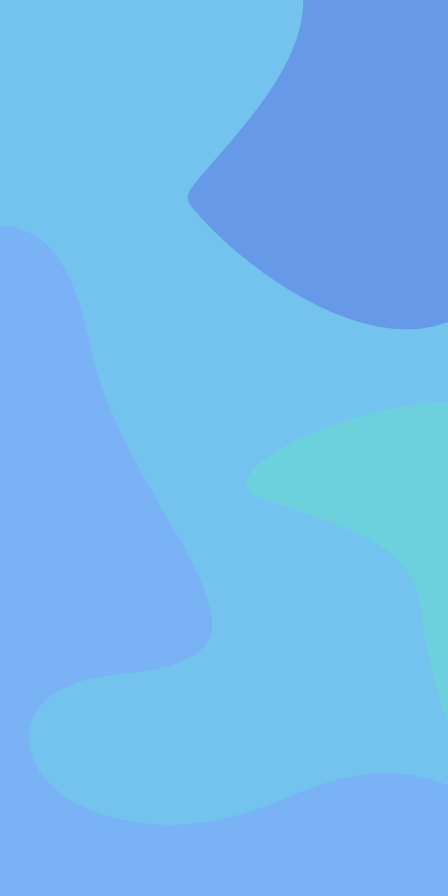
A WebGL 1 fragment shader for this background:

```glsl
precision highp float;

uniform vec2 u_resolution;

// Lengths are hundredths of the canvas width; the canvas spans 100 by 200.
const vec2 CANVAS = vec2(100.0, 200.0);
const float MARGIN = 5.0;
const int CURVE_STEPS = 20;

const vec3 SKY = vec3(0.453, 0.761, 0.935);
const vec3 PERIWINKLE = vec3(0.478, 0.698, 0.965);
const vec3 ROYAL = vec3(0.400, 0.600, 0.906);
const vec3 TEAL = vec3(0.427, 0.820, 0.867);

// State of the outline being traced
vec2 point;
vec2 pen;
float nearestSq;
float side;

void moveTo(vec2 start) {
  pen = start;
  nearestSq = 1e6;
  side = 1.0;
}

// Adds an edge: tracks the nearest distance and flips the side at crossings
void lineTo(vec2 end) {
  vec2 edge = end - pen;
  vec2 rel = point - pen;
  float along = clamp(dot(rel, edge) / max(dot(edge, edge), 1e-6), 0.0, 1.0);
  vec2 gap = rel - edge * along;
  nearestSq = min(nearestSq, dot(gap, gap));

  bool startAbove = pen.y > point.y;
  bool endAbove = end.y > point.y;
  if (startAbove != endAbove && rel.x < edge.x * rel.y / edge.y) side = -side;
  pen = end;
}

// Adds a cubic Bezier curve as short edges
void curveTo(vec2 control1, vec2 control2, vec2 end) {
  vec2 start = pen;
  for (int i = 1; i <= CURVE_STEPS; i++) {
    float t = float(i) / float(CURVE_STEPS);
    float s = 1.0 - t;
    lineTo(s * s * s * start + 3.0 * s * s * t * control1
         + 3.0 * s * t * t * control2 + t * t * t * end);
  }
}

// Smoothed coverage of the closed outline
float coverage(float pixel) {
  return clamp(0.5 - side * sqrt(nearestSq) / pixel, 0.0, 1.0);
}

// Pointed wave in the upper right
float upperWave(float pixel) {
  float right = CANVAS.x + MARGIN;
  float top = CANVAS.y + MARGIN;
  moveTo(vec2(67.7, top));
  lineTo(vec2(67.7, 200.0));
  curveTo(vec2(67.7, 184.9), vec2(53.1, 170.6), vec2(43.5, 159.1));
  curveTo(vec2(41.7, 156.8), vec2(41.4, 155.7), vec2(42.7, 153.9));
  curveTo(vec2(53.6, 140.6), vec2(80.5, 120.6), vec2(100.0, 128.1));
  lineTo(vec2(right, 130.0));
  lineTo(vec2(right, top));
  lineTo(vec2(67.7, top));
  return coverage(pixel);
}

// Fin reaching in from the right edge
float rightFin(float pixel) {
  float right = CANVAS.x + MARGIN;
  moveTo(vec2(right, 110.2));
  lineTo(vec2(100.0, 110.2));
  curveTo(vec2(83.9, 110.2), vec2(62.2, 101.8), vec2(56.5, 95.1));
  curveTo(vec2(54.4, 92.4), vec2(53.9, 90.6), vec2(57.0, 89.3));
  curveTo(vec2(73.4, 83.1), vec2(92.7, 79.7), vec2(93.8, 64.6));
  curveTo(vec2(95.1, 54.7), vec2(97.1, 46.4), vec2(100.0, 38.5));
  lineTo(vec2(right, 25.0));
  lineTo(vec2(right, 110.2));
  return coverage(pixel);
}

// Hill on the left that folds back and runs along the bottom
float lowerHill(float pixel) {
  moveTo(vec2(-MARGIN, 149.5));
  lineTo(vec2(0.0, 149.5));
  curveTo(vec2(11.5, 149.5), vec2(16.7, 138.5), vec2(19.8, 124.5));
  curveTo(vec2(25.0, 97.1), vec2(47.1, 75.0), vec2(47.4, 60.4));
  curveTo(vec2(47.4, 52.6), vec2(35.9, 50.5), vec2(28.1, 49.7));
  curveTo(vec2(15.6, 48.7), vec2(6.5, 44.3), vec2(6.5, 35.4));
  curveTo(vec2(6.5, 24.2), vec2(20.6, 15.9), vec2(38.0, 15.9));
  curveTo(vec2(47.9, 15.9), vec2(56.8, 18.8), vec2(65.1, 22.4));
  curveTo(vec2(76.0, 27.1), vec2(88.0, 29.7), vec2(100.0, 24.7));
  lineTo(vec2(CANVAS.x + MARGIN, 22.6));
  lineTo(vec2(CANVAS.x + MARGIN, -MARGIN));
  lineTo(vec2(-MARGIN));
  lineTo(vec2(-MARGIN, 149.5));
  return coverage(pixel);
}

void main() {
  point = gl_FragCoord.xy / u_resolution * CANVAS;
  float pixel = CANVAS.y / u_resolution.y;

  vec3 color = SKY;
  color = mix(color, PERIWINKLE, lowerHill(pixel));
  color = mix(color, TEAL, rightFin(pixel));
  color = mix(color, ROYAL, upperWave(pixel));
  gl_FragColor = vec4(color, 1.0);
}
```
